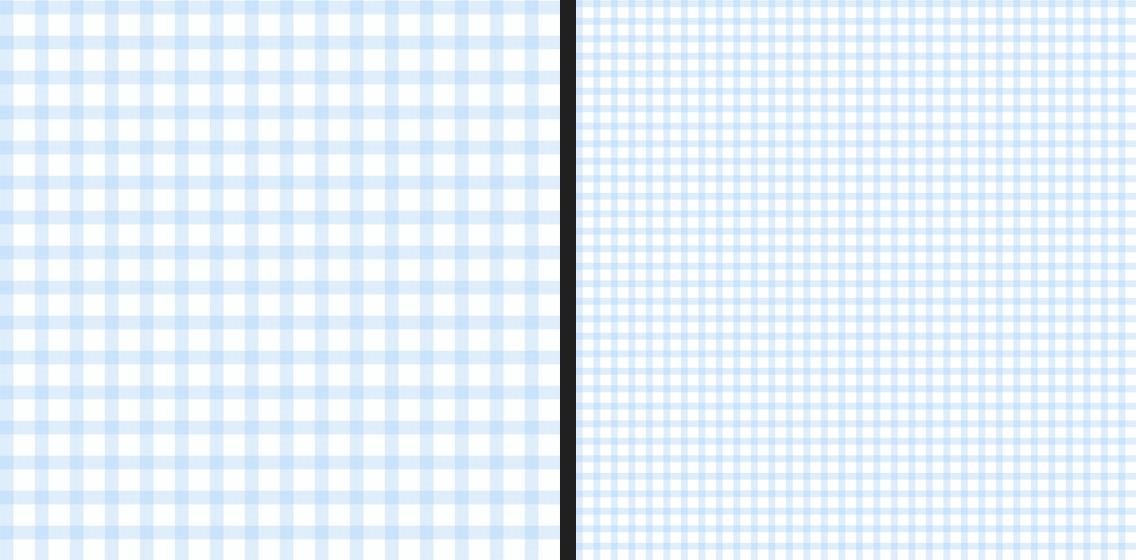
Left, the tile; right, the same tile 2 across and 2 down.
Give the GLSL for this pattern, as a WebGL 2 fragment shader.

```glsl
#version 300 es
precision highp float;
// Pale blue gingham: even translucent bands crossing on a white ground.

#define REPEATS 16.0
#define BAND_WIDTH 0.392
#define BAND_CENTER vec2(0.19, 0.785)
#define EDGE_SOFTNESS 0.035
#define THREADS_PER_REPEAT 5.0
#define THREAD_STRENGTH 0.004
#define GROUND_COLOR vec3(0.992, 1.0, 1.0)
#define BAND_COLOR vec3(0.875, 0.932, 0.985)
#define CROSSING_COLOR vec3(0.79, 0.89, 0.98)

uniform vec2 u_resolution;
out vec4 fragColor;

const float TAU = 6.2831853;

// Coverage of the vertical (x) and horizontal (y) bands, in cell units.
vec2 bandCoverage(vec2 cell, vec2 pixel) {
    vec2 distanceToCenter = abs(fract(cell - BAND_CENTER + 0.5) - 0.5);
    vec2 halfEdge = 0.5 * max(vec2(EDGE_SOFTNESS), pixel);
    float halfBand = 0.5 * BAND_WIDTH;
    return 1.0 - smoothstep(halfBand - halfEdge, halfBand + halfEdge, distanceToCenter);
}

// Faint thread ripple; whole frequencies keep it seamless.
float threadRipple(vec2 uv) {
    vec2 phase = TAU * uv * REPEATS * THREADS_PER_REPEAT;
    vec2 drift = sin(TAU * (3.0 * uv.yx + vec2(0.2, 0.6)));
    vec2 ripple = sin(phase + drift);
    return 0.5 * (ripple.x + ripple.y);
}

void main() {
    vec2 uv = gl_FragCoord.xy / u_resolution;
    vec2 band = bandCoverage(uv * REPEATS, REPEATS / u_resolution);

    // One band tints the ground; two overlapping bands deepen the tint.
    float anyBand = max(band.x, band.y);
    float crossing = band.x * band.y;
    vec3 color = mix(GROUND_COLOR, BAND_COLOR, anyBand);
    color = mix(color, CROSSING_COLOR, crossing);

    // Threads show only where the cloth is dyed.
    color += THREAD_STRENGTH * anyBand * threadRipple(uv);
    fragColor = vec4(clamp(color, 0.0, 1.0), 1.0);
}
```
